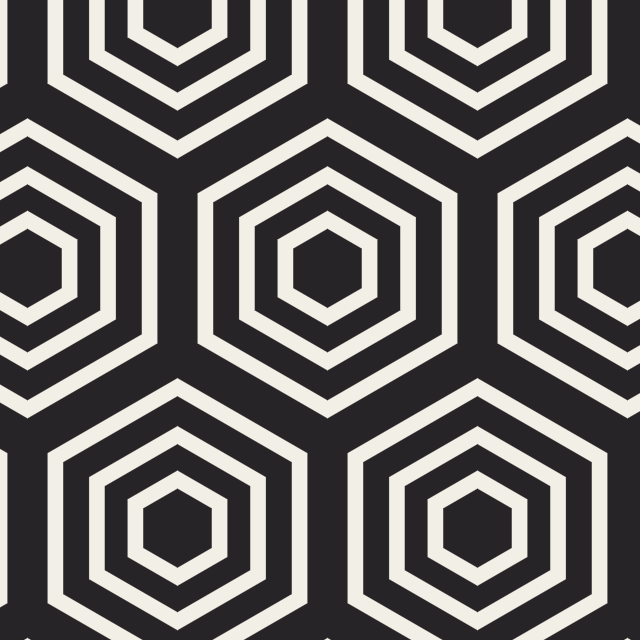
Reproduce this pattern procedurally as a three.js fragment shader.

```glsl
varying vec2 vUv;

// Offset from the centre of the nearest hexagonal cell; cells are 1 wide
vec2 hexCell(vec2 p) {
  vec2 period = vec2(1.0, sqrt(3.0));
  vec2 even = mod(p + 0.5 * period, period) - 0.5 * period;
  vec2 odd = mod(p, period) - 0.5 * period;
  return dot(even, even) < dot(odd, odd) ? even : odd;
}

// Apothem of the pointy-topped hexagon passing through p
float hexRadius(vec2 p) {
  p = abs(p);
  return max(p.x, dot(p, vec2(0.5, 0.5 * sqrt(3.0))));
}

void main() {
  vec2 p = (vUv - vec2(0.5117, 0.5807)) / 0.46875;
  float soft = 0.75 * fwidth(p.x);

  // Three concentric outlines of equal width
  float radius = hexRadius(hexCell(p));
  vec3 gap = abs(radius - vec3(0.1403, 0.2686, 0.407));
  float edge = min(gap.x, min(gap.y, gap.z)) - 0.0261;
  float line = 1.0 - smoothstep(-soft, soft, edge);

  vec3 charcoal = vec3(0.15, 0.14, 0.15);
  vec3 cream = vec3(0.95, 0.94, 0.90);
  gl_FragColor = vec4(mix(charcoal, cream, line), 1.0);
}
```
